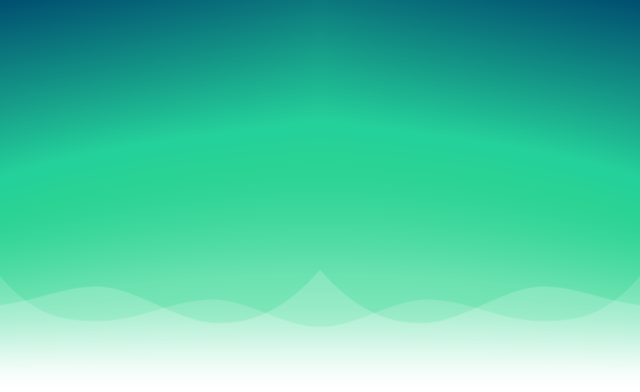
Reproduce this background procedurally as a Shadertoy shader.

```glsl
// Mirrored teal-to-green gradient sky above two translucent waves fading to white

// Height of the front wave: cusp in the centre, trough, crest, gentle outer fall
float frontWave(float m) {
    float t = clamp((m - 0.70) / 0.30, 0.0, 1.0);
    return 0.176 + 0.136 * pow(max(1.0 - m / 0.318, 0.0), 2.2)
         + 0.093 * smoothstep(0.318, 0.70, m)
         - 0.047 * t * t * (2.5 - 1.5 * t);
}

// Height of the back wave: centre trough, crest, trough, steep outer rise
float backWave(float m) {
    return 0.166 + 0.070 * smoothstep(0.0, 0.336, m)
         - 0.055 * smoothstep(0.336, 0.69, m)
         + 0.115 * pow(max((m - 0.69) / 0.31, 0.0), 2.65);
}

// Gradient along the depth measured down from the top
vec3 skyColor(float depth) {
    vec3 navy = vec3(0.0, 0.31, 0.44);
    vec3 jade = vec3(0.145, 0.82, 0.605);
    vec3 green = vec3(0.165, 0.825, 0.58);
    vec3 mint = vec3(0.42, 0.885, 0.69);
    vec3 pale = vec3(0.57, 0.915, 0.76);
    vec3 color = mix(navy, jade, clamp((depth + 0.144) / 0.454, 0.0, 1.0));
    color = mix(color, green, smoothstep(0.31, 0.43, depth));
    color = mix(color, mint, pow(clamp((depth - 0.41) / 0.29, 0.0, 1.0), 1.5));
    return mix(color, pale, clamp((depth - 0.70) / 0.20, 0.0, 1.0));
}

void mainImage(out vec4 fragColor, in vec2 fragCoord) {
    vec2 uv = fragCoord / iResolution.xy;
    float m = abs(2.0 * uv.x - 1.0);
    float down = 1.0 - uv.y;

    // Slanted bands meet in the middle and grow rounder and flatter lower down
    float bend = mix(m, m * m, smoothstep(0.15, 0.55, down));
    float slant = mix(0.144, 0.075, smoothstep(0.45, 0.75, down));
    vec3 color = skyColor(down - slant * bend);

    // White waves, more opaque toward the bottom
    float sink = clamp((0.28 - uv.y) / 0.28, 0.0, 1.0);
    float opacity = 0.18 + 0.80 * pow(sink, 2.2);
    float edge = 1.0 / iResolution.y;
    float back = smoothstep(-edge, edge, backWave(m) - uv.y);
    float front = smoothstep(-edge, edge, frontWave(m) - uv.y);
    color = mix(color, vec3(1.0), back * opacity * mix(0.8, 1.0, sink));
    color = mix(color, vec3(1.0), front * opacity);

    fragColor = vec4(color, 1.0);
}
```
